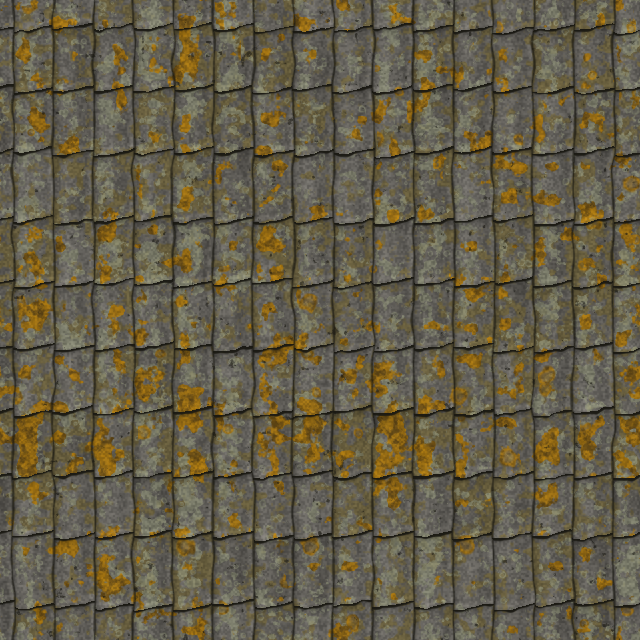
This texture is drawn by a Shadertoy shader. Its source:

```glsl
#define COLS 16.0
#define ROWS 10.0
#define JITTER 0.17       // uneven laying of the courses, in tile heights
#define SLANT 0.09        // rise of the lower lip from left to right
#define COURSE_GAP 0.032  // dark gap under a lip, in tile heights
#define JOINT_GAP 0.024   // dark gap between columns, in tile widths
#define ORANGE_GROWTH 0.25
#define PALE_GROWTH 0.24
#define GRAIN 0.30

const vec3 SLATE = vec3(0.415, 0.405, 0.385);
const vec3 SOOT = vec3(0.315, 0.305, 0.285);
const vec3 GAP = vec3(0.10, 0.095, 0.07);
const vec3 OLIVE = vec3(0.39, 0.345, 0.19);
const vec3 PALE = vec3(0.51, 0.52, 0.43);
const vec3 ORANGE = vec3(0.62, 0.43, 0.04);
const vec3 RUST = vec3(0.40, 0.28, 0.05);

float hash(vec2 p) {
    vec3 q = fract(p.xyx * 0.1031);
    q += dot(q, q.yzx + 33.33);
    return fract((q.x + q.y) * q.z);
}

// Value noise that wraps at the canvas edge
float noise(vec2 uv, vec2 freq) {
    vec2 p = uv * freq, i = floor(p), f = smoothstep(0.0, 1.0, p - i);
    vec2 a = mod(i, freq) + freq * 1.7, b = mod(i + 1.0, freq) + freq * 1.7;
    return mix(mix(hash(a), hash(vec2(b.x, a.y)), f.x),
               mix(hash(vec2(a.x, b.y)), hash(b), f.x), f.y);
}

float fbm(vec2 uv, vec2 freq) {
    float sum = 0.0, amp = 0.533;
    for (int i = 0; i < 4; i++) {
        sum += amp * noise(uv, freq);
        freq *= 2.0;
        amp *= 0.5;
    }
    return sum;
}

// Scattered round lichens: x = disc, y = raised rim
vec2 rosettes(vec2 uv, float freq, float density) {
    vec2 p = uv * freq, base = floor(p), result = vec2(0.0);
    float rough = 0.5 * (noise(uv, vec2(freq * 4.0)) - 0.5);
    for (int j = -1; j <= 1; j++)
    for (int i = -1; i <= 1; i++) {
        vec2 cell = base + vec2(i, j), id = mod(cell, freq) + freq;
        vec2 centre = cell + 0.25 + 0.5 * vec2(hash(id + 7.0), hash(id + 19.0));
        float radius = mix(0.14, 0.46, hash(id + 31.0));
        float d = length(p - centre) / radius + rough;
        float soft = 0.12 + freq / (iResolution.y * radius) * 0.6;
        float disc = step(hash(id + 43.0), density) * (1.0 - smoothstep(1.0 - soft, 1.0 + soft, d));
        result = max(result, disc * vec2(1.0, smoothstep(0.35, 0.85, d)));
    }
    return result;
}

// Height offset of the lower lip of one tile
float lipOffset(float col, float row) {
    row = mod(row, ROWS);
    return JITTER * (0.5 * hash(vec2(row, 71.0)) + 0.5 * hash(vec2(col, row + 5.0)));
}

void mainImage(out vec4 fragColor, in vec2 fragCoord) {
    vec2 uv = fragCoord / iResolution.xy;
    vec2 px = vec2(COLS, ROWS) / iResolution.xy;

    // Tile layout
    float x = uv.x * COLS - 0.333 + 0.12 * (noise(uv, vec2(16.0, 30.0)) - 0.5);
    float col = mod(floor(x), COLS), fx = fract(x);
    float lip = SLANT * (smoothstep(0.0, 1.0, fx) - 0.5) - 0.025 * sin(3.1416 * fx)
              + 0.04 * (noise(uv, vec2(90.0, 40.0)) - 0.5);
    float y = uv.y * ROWS - 0.6 + 0.5 * JITTER - lip;
    float row = floor(y);
    if (y - row < lipOffset(col, row)) row -= 1.0;
    float below = y - row - lipOffset(col, row);
    float above = row + 1.0 + lipOffset(col, row + 1.0) - y;
    row = mod(row, ROWS);
    vec2 tile = vec2(col, row);
    float tileTone = hash(tile + 3.0), side = min(fx, 1.0 - fx);

    // Weathered concrete with runoff streaks
    float cloud = fbm(uv, vec2(24.0)), fine = fbm(uv, vec2(80.0));
    float streak = noise(uv, vec2(144.0, 14.0));
    vec3 color = mix(SOOT, SLATE, clamp(0.1 + 0.45 * tileTone + 0.7 * cloud + 0.4 * (streak - 0.5), 0.0, 1.0));
    color *= 1.0 + 0.08 * cos(6.283 * (fx - 0.32)) + 0.14 * smoothstep(0.82, 0.93, fx);

    // Olive film, thicker beside the joints
    float film = fine + 0.22 * (hash(tile + 17.0) - 0.5) + 0.16 * exp(-side / 0.07);
    color = mix(color, OLIVE, 0.75 * smoothstep(0.50, 0.68, film));

    // Pale lichen crusts and rings
    float habit = smoothstep(0.0, 0.18, fx) * (1.0 - smoothstep(0.5, 0.9, fx));
    float colPale = hash(vec2(col, 113.0));
    float paleGrowth = habit * (0.3 + 0.5 * colPale * colPale + 0.4 * hash(tile + 29.0));
    float crust = smoothstep(0.0, 0.09, fbm(uv + 0.37, vec2(72.0)) - 0.71 + PALE_GROWTH * paleGrowth);
    vec2 rings = rosettes(uv, 72.0, 0.12 + 0.3 * paleGrowth);
    color = mix(color, PALE, max(0.7 * crust, 0.2 * rings.x + 0.45 * rings.y));

    // Orange lichen, heaviest on the courses below the middle
    float heavy = step(2.0, row) * exp(-0.32 * max(row - 2.0, 0.0));
    float growth = (0.25 + 0.75 * habit) * (0.5 * heavy + 0.35 * hash(vec2(col, 151.0)) + 0.4 * hash(tile + 53.0));
    growth += 0.12 * (1.0 - smoothstep(0.1, 0.5, below));
    float patches = smoothstep(0.0, 0.06, fbm(uv + 0.61, vec2(40.0)) - 0.75 + ORANGE_GROWTH * growth);
    vec2 blooms = rosettes(uv + 0.23, 30.0, 0.22 * growth * growth);
    float orange = max(patches, 0.45 * blooms.x + 0.5 * blooms.y);
    vec3 lichen = mix(RUST, ORANGE, smoothstep(0.28, 0.58, fbm(uv, vec2(110.0))));
    color = mix(color, lichen, 0.88 * orange);

    // Pits and grain
    color = mix(color, GAP, 0.6 * smoothstep(0.74, 0.86, fbm(uv + 0.11, vec2(90.0))));
    color *= 1.0 + GRAIN * (noise(uv, vec2(320.0)) - 0.5) + 0.2 * (fine - 0.5);

    // Worn lip, cast shadow and dark gaps
    color *= 1.0 + 0.12 * exp(-pow((below - 0.06) / 0.04, 2.0));
    color *= 1.0 - 0.45 * exp(-above / 0.05);
    color *= 1.0 - 0.28 * exp(-fx / 0.06) - 0.15 * exp((fx - 1.0) / 0.03);
    float wear = 0.5 + noise(uv, vec2(60.0, 48.0));
    float course = 1.0 - smoothstep(-px.y, px.y, above - COURSE_GAP * wear);
    float joint = 1.0 - smoothstep(-px.x, px.x, side - JOINT_GAP * wear);
    color = mix(color, GAP, max(0.92 * course, 0.6 * joint));

    fragColor = vec4(color, 1.0);
}
```
